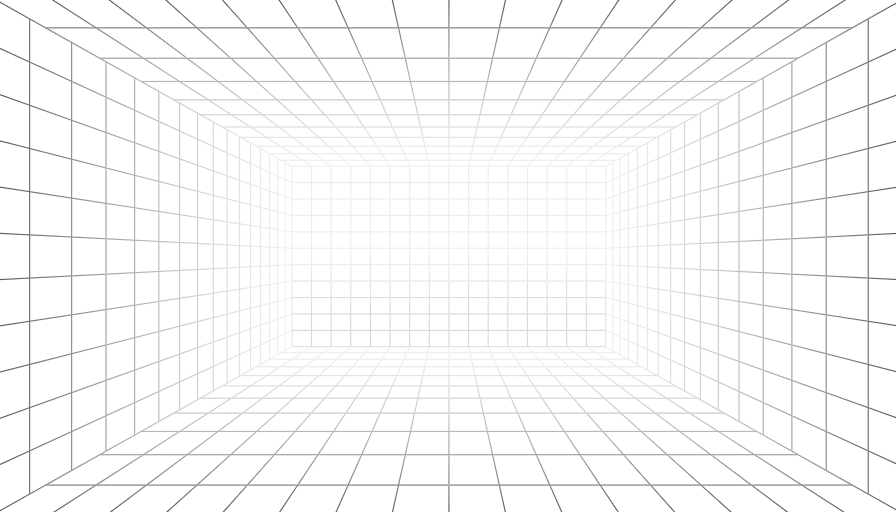
Give the GLSL for this background, as a WebGL 2 fragment shader.

```glsl
#version 300 es
precision highp float;
// Draws an empty white room in one-point perspective, ruled with thin grey grids.
// Each wall has lines across it and lines running into depth, where spacing
// follows inverse distance; the ink fades towards the pale back wall.

uniform vec2 u_resolution;
out vec4 fragColor;

const float CANVAS_WIDTH = 768.0;          // drawing units across the canvas
const vec2 BACK_HALF = vec2(134.6, 77.4);  // half size of the back wall
const vec2 CELLS = vec2(16.0, 11.0);       // cells across the back wall
const float CORNER_SLOPE = 0.5617;         // rise of the four room corners

// Coverage of a thin line, box filtered over one pixel
float lineCoverage(float dist, float pixel) {
    float thickness = 1.0;
    return clamp(0.5 * (thickness + pixel) - dist, 0.0, min(thickness, pixel)) / pixel;
}

// Distance to the nearest integer
float toInteger(float g) {
    return abs(fract(g + 0.5) - 0.5);
}

// Receding wall: "across" runs along its back edge, "away" out from the centre
float wallGrid(float across, float away, float halfAcross, float halfAway,
               float slope, float cells, float depthStep, float pixel) {
    // Lines converging on the back wall
    float halfSpan = halfAcross + slope * (away - halfAway);
    float ray = (across / halfSpan * 0.5 + 0.5) * cells;
    float rayGradient = 0.5 * cells / halfSpan * length(vec2(1.0, across * slope / halfSpan));
    // Lines at equal steps of depth
    float depth = (1.0 - halfAway / away) / depthStep;
    float depthGradient = halfAway / (away * away * depthStep);
    return max(lineCoverage(toInteger(ray) / rayGradient, pixel),
               lineCoverage(toInteger(depth) / depthGradient, pixel));
}

// Flat grid of the back wall
float backGrid(vec2 p, float pixel) {
    vec2 cellSize = 2.0 * BACK_HALF / CELLS;
    vec2 g = (p / BACK_HALF * 0.5 + 0.5) * CELLS;
    return max(lineCoverage(toInteger(g.x) * cellSize.x, pixel),
               lineCoverage(toInteger(g.y) * cellSize.y, pixel));
}

void main() {
    float pixel = CANVAS_WIDTH / u_resolution.x;
    vec2 p = (gl_FragCoord.xy - 0.5 * u_resolution) * pixel - vec2(0.8, -0.4);
    vec2 a = abs(p);

    float grid;
    float ink;
    if (a.x < BACK_HALF.x && a.y < BACK_HALF.y) {
        // Back wall, a little darker low down
        grid = backGrid(p, pixel);
        ink = mix(0.07, 0.15, smoothstep(10.0, -60.0, p.y));
    } else {
        float scale;
        if (a.y < BACK_HALF.y + CORNER_SLOPE * (a.x - BACK_HALF.x)) {
            // Side walls
            grid = wallGrid(p.y, a.x, BACK_HALF.y, BACK_HALF.x,
                            CORNER_SLOPE, CELLS.y, 0.0417, pixel);
            scale = a.x / BACK_HALF.x;
        } else {
            // Floor and ceiling
            grid = wallGrid(p.x, a.y, BACK_HALF.x, BACK_HALF.y,
                            1.0 / CORNER_SLOPE, CELLS.x, 0.0605, pixel);
            scale = a.y / BACK_HALF.y;
        }
        // Ink gains strength towards the viewer
        ink = 0.06 + 0.58 * pow(max(scale - 1.0, 0.0) / 1.85, 1.4);
    }

    fragColor = vec4(vec3(1.0 - grid * min(ink, 0.68)), 1.0);
}
```
